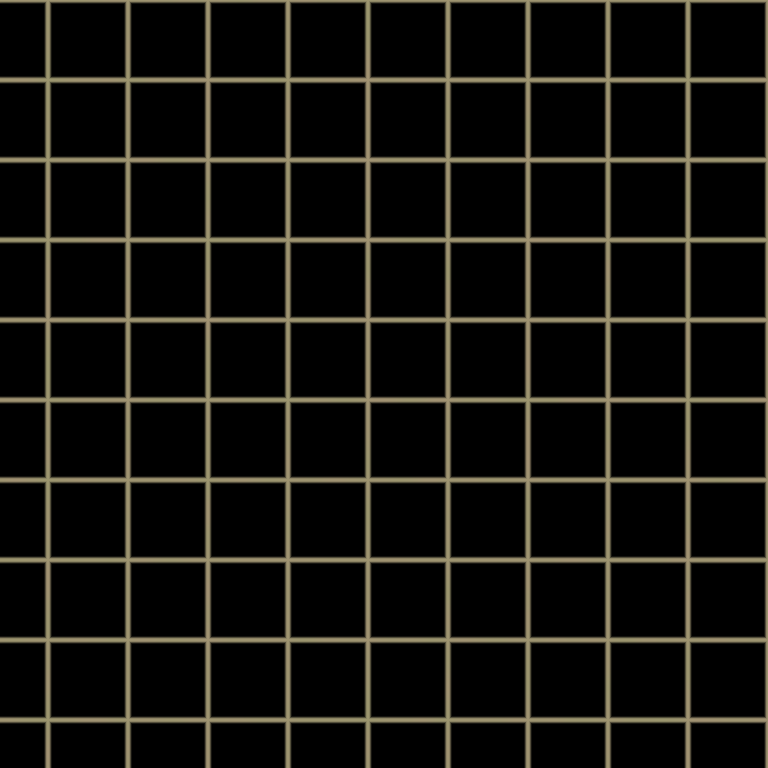
Reproduce this pattern procedurally as a three.js fragment shader.

```glsl
varying vec2 vUv;

const float REPEATS = 9.6;         // cells across and up
const vec2 FIRST_LINE = vec2(0.0625);
const float CORE_HALF = 0.0010;    // fully bright half width
const float FADE_HALF = 0.0057;    // half width where the line ends
const float TINT_SCALE = 24.0;
const float TINT_AMOUNT = 0.025;
const vec3 GROUND = vec3(0.0);
const vec3 LINE = vec3(0.62, 0.58, 0.44);
const vec3 TINT_AXIS = vec3(1.0, -0.5, 0.7);   // rosy to olive

vec2 hashGradient(vec2 cell) {
  float h = fract(sin(dot(cell, vec2(127.1, 311.7))) * 43758.5);
  float angle = 6.2832 * h;
  return vec2(cos(angle), sin(angle));
}

float gradientNoise(vec2 p) {
  vec2 cell = floor(p);
  vec2 f = fract(p);
  vec2 blend = f * f * f * (f * (f * 6.0 - 15.0) + 10.0);
  vec2 e = vec2(1.0, 0.0);
  float a = dot(hashGradient(cell), f);
  float b = dot(hashGradient(cell + e.xy), f - e.xy);
  float c = dot(hashGradient(cell + e.yx), f - e.yx);
  float d = dot(hashGradient(cell + e.xx), f - e.xx);
  return mix(mix(a, b, blend.x), mix(c, d, blend.x), blend.y);
}

// Distance to the nearest vertical (x) and horizontal (y) line
vec2 lineDistance(vec2 p) {
  vec2 phase = (p - FIRST_LINE) * REPEATS;
  return abs(fract(phase + 0.5) - 0.5) / REPEATS;
}

void main() {
  // Soft-edged grid
  vec2 d = lineDistance(vUv);
  float grid = 1.0 - smoothstep(CORE_HALF, FADE_HALF, min(d.x, d.y));

  // Faint drift of hue along the lines
  float drift = gradientNoise(vUv * TINT_SCALE);
  vec3 lineColor = LINE + TINT_AXIS * TINT_AMOUNT * drift;

  gl_FragColor = vec4(mix(GROUND, lineColor, grid), 1.0);
}
```
